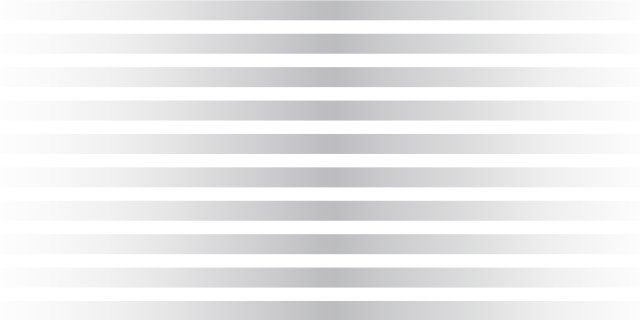
Reproduce this pattern procedurally as a Shadertoy shader.

```glsl
const float BAND_PITCH = 0.1044;    // spacing of bands, in canvas heights
const float BAND_HEIGHT = 0.0625;
const float TOP_MARGIN = 0.0010;    // gap above the first band
const vec3 PAPER = vec3(1.0);
const vec3 TINT = vec3(-0.001, 0.0, 0.008);  // cool cast at full darkness
const float DARKEST = 0.742;

// Gradient stops: x across the canvas, grey level
const int STOP_COUNT = 12;
const vec2 STOPS[STOP_COUNT] = vec2[](
    vec2(0.000, 0.992), vec2(0.080, 0.974), vec2(0.170, 0.944),
    vec2(0.260, 0.902), vec2(0.330, 0.856), vec2(0.430, 0.795),
    vec2(0.505, 0.745), vec2(0.525, 0.742), vec2(0.600, 0.795),
    vec2(0.720, 0.858), vec2(0.860, 0.937), vec2(1.000, 0.988));

// Grey level interpolated between neighbouring stops
float greyAt(float x) {
    float grey = STOPS[0].y;
    for (int i = 1; i < STOP_COUNT; i++) {
        vec2 a = STOPS[i - 1];
        vec2 b = STOPS[i];
        grey = mix(grey, b.y, clamp((x - a.x) / (b.x - a.x), 0.0, 1.0));
    }
    return grey;
}

// Coverage of the evenly spaced horizontal bands, measured from the top
float bandMask(float depth, float pixel) {
    float center = TOP_MARGIN + 0.5 * BAND_HEIGHT;
    float offset = (fract((depth - center) / BAND_PITCH + 0.5) - 0.5) * BAND_PITCH;
    float dist = abs(offset) - 0.5 * BAND_HEIGHT;
    return clamp(0.5 - dist / pixel, 0.0, 1.0);
}

void mainImage(out vec4 fragColor, in vec2 fragCoord) {
    vec2 uv = fragCoord / iResolution.xy;

    // Metallic horizontal gradient, cooler where it is darker
    float grey = greyAt(uv.x);
    float darkness = (1.0 - grey) / (1.0 - DARKEST);
    vec3 bandColor = vec3(grey) + TINT * darkness;

    float mask = bandMask(1.0 - uv.y, 1.0 / iResolution.y);
    fragColor = vec4(mix(PAPER, bandColor, mask), 1.0);
}
```
